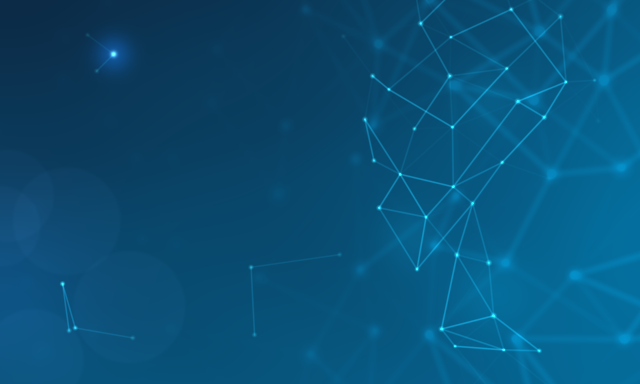
Write a Shadertoy shader that draws this background.

```glsl
// Blue gradient with a glowing network of linked nodes, blurred links and faint discs.

vec2 hash2(vec2 p) {
    return fract(sin(vec2(dot(p, vec2(127.1, 311.7)), dot(p, vec2(269.5, 183.3)))) * 4375.85);
}

float segmentDistance(vec2 p, vec2 a, vec2 b) {
    vec2 ab = b - a;
    return length(p - a - ab * clamp(dot(p - a, ab) / dot(ab, ab), 0.0, 1.0));
}

float spot(float dist, float radius) {
    return 1.0 - smoothstep(0.0, radius, dist);
}

float glow(vec2 p, vec2 center, float radius) {
    vec2 d = (p - center) / radius;
    return exp(-dot(d, d));
}

float disc(vec2 p, vec2 center, float radius) {
    return 1.0 - smoothstep(radius - 0.006, radius + 0.006, length(p - center));
}

// Where sharp nodes gather: an upper cluster and a diagonal tail
float clusterMask(vec2 q) {
    float upper = length((q - vec2(1.22, 0.79)) / vec2(0.33, 0.29));
    float tail = segmentDistance(q, vec2(1.04, 0.5), vec2(1.37, 0.05)) / 0.15;
    return 1.0 - smoothstep(0.8, 1.15, min(upper, tail));
}

// Where blurred nodes gather: growing toward the right
float hazeMask(vec2 q) {
    return 0.1 + 0.9 * smoothstep(0.4, 1.4, q.x);
}

// Jittered cells joined to their neighbours; x = links, y = nodes
vec2 network(vec2 p, float cell, float softness, bool sharp) {
    vec2 nodes[9];
    float weights[9];
    vec2 light = vec2(0.0);
    vec2 base = floor(p / cell);
    for (int i = 0; i < 9; i++) {
        vec2 id = base + vec2(i % 3 - 1, i / 3 - 1);
        nodes[i] = (id + 0.1 + 0.8 * hash2(id + cell * 40.0)) * cell;
        weights[i] = sharp ? clusterMask(nodes[i]) : hazeMask(nodes[i]);
        float size = softness * (1.6 + hash2(id + 9.0).x);
        light.y += weights[i] * spot(length(p - nodes[i]), size);
        for (int j = 0; j < i; j++) {
            if (abs(i % 3 - j % 3) > 1 || i / 3 - j / 3 > 1) continue;
            float pick = hash2(nodes[i] + nodes[j]).x;
            float strength = smoothstep(0.2, 0.9, pick) * weights[i] * weights[j];
            light.x += strength * spot(segmentDistance(p, nodes[i], nodes[j]), softness);
        }
    }
    return light;
}

// One thin link with a node at each end
vec2 link(vec2 p, vec2 a, vec2 b) {
    float ends = spot(length(p - a), 0.009) + spot(length(p - b), 0.009);
    return vec2(spot(segmentDistance(p, a, b), 0.004), ends);
}

void mainImage(out vec4 fragColor, in vec2 fragCoord) {
    vec2 uv = fragCoord / iResolution.xy;
    vec2 p = vec2(uv.x * 1.667, uv.y);

    // Base gradient, dark at upper left and bright at right
    float tone = mix(0.5 + 0.3 * uv.x, 0.6 * pow(uv.x, 1.5), uv.y);
    tone += 0.27 * glow(p, vec2(1.67, 0.42), 0.48);
    tone += 0.025 * sin(p.x * 7.0 + 2.0 * sin(p.y * 5.0)) * sin(p.y * 8.0 + p.x * 3.0);
    vec3 color = mix(vec3(0.045, 0.17, 0.28), vec3(0.015, 0.435, 0.62), clamp(tone, 0.0, 1.0));

    // Large faint discs on the left
    float discs = disc(p, vec2(0.0, 0.41), 0.105) + disc(p, vec2(0.02, 0.49), 0.12)
                + disc(p, vec2(0.174, 0.424), 0.14) + disc(p, vec2(0.337, 0.2), 0.146)
                + disc(p, vec2(0.087, 0.065), 0.13);
    color += vec3(0.012, 0.016, 0.022) * discs;
    color += vec3(0.02, 0.05, 0.1) * glow(p, vec2(0.0, 0.25), 0.25);

    // Blurred links and nodes, with soft light behind the clusters
    vec2 haze = network(p, 0.21, 0.017, false);
    color += vec3(0.0, 0.055, 0.07) * min(haze.x, 1.5) + vec3(0.0, 0.07, 0.095) * haze.y;
    float bloom = glow(p, vec2(1.07, 0.38), 0.08) + glow(p, vec2(1.27, 0.75), 0.08)
                + glow(p, vec2(1.28, 0.24), 0.1);
    color += vec3(0.0, 0.05, 0.06) * bloom;

    // Sharp network
    vec2 mesh = network(p, 0.125, 0.0042, true);

    // Lone links at the left and center
    vec2 lone = link(p, vec2(0.163, 0.261), vec2(0.18, 0.139));
    lone += link(p, vec2(0.163, 0.261), vec2(0.196, 0.146));
    lone += 0.5 * link(p, vec2(0.196, 0.146), vec2(0.346, 0.12));
    lone += 0.6 * link(p, vec2(0.654, 0.304), vec2(0.663, 0.128));
    lone += 0.4 * link(p, vec2(0.654, 0.304), vec2(0.885, 0.337));
    lone += 0.5 * link(p, vec2(0.252, 0.815), vec2(0.296, 0.859));
    lone += 0.3 * link(p, vec2(0.228, 0.909), vec2(0.296, 0.859));
    mesh += 0.7 * lone;
    color += vec3(0.04, 0.22, 0.25) * min(mesh.x, 1.6) + vec3(0.12, 0.38, 0.36) * min(mesh.y, 1.2);

    // Bright star at upper left
    vec2 star = vec2(0.296, 0.859);
    color += vec3(0.02, 0.13, 0.28) * glow(p, star, 0.045);
    color += vec3(0.4, 0.6, 0.6) * glow(p, star, 0.008);

    fragColor = vec4(color, 1.0);
}
```
